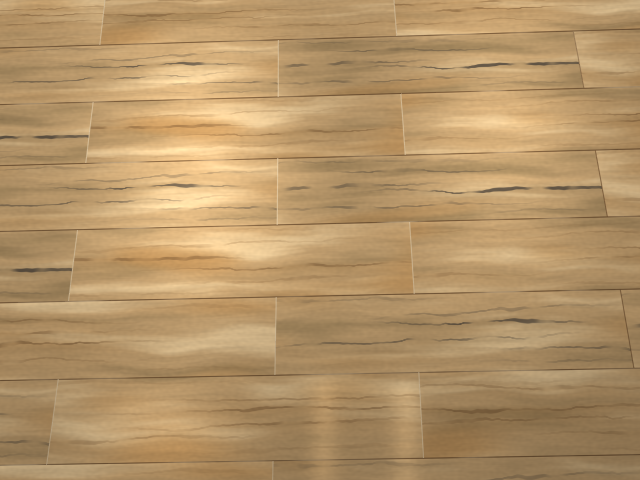
Give the GLSL for this texture, as a Shadertoy shader.

```glsl
// Wood-look floor tiles in a running bond, seen in slight perspective.
// The view is unprojected to rows and planks; each plank takes one of a few
// grain prints built from gradient noise, then joints and soft glare go on top.

#define ROW_SCALE 8.72      // rows per canvas height at the first joint
#define ROW_SHRINK 0.313    // perspective growth of rows toward the viewer
#define FIRST_JOINT 0.083   // depth of the first horizontal joint
#define BOND_SHIFT 0.4      // joint offset of every second row
#define PRINTS 7.0          // number of different grain prints
#define VEINS 6             // veins in each print
#define PLANK_ASPECT 5.0
#define JOINT_WIDTH 0.0020
#define GLARE 0.36

const vec3 TAN   = vec3(0.735, 0.603, 0.425);
const vec3 SAND  = vec3(0.850, 0.735, 0.555);
const vec3 SHADE = vec3(0.605, 0.500, 0.345);
const vec3 HONEY = vec3(0.700, 0.525, 0.315);
const vec3 BROWN = vec3(0.430, 0.310, 0.190);
const vec3 SLATE = vec3(0.270, 0.240, 0.210);
const vec3 GROUT = vec3(0.830, 0.750, 0.620);

vec2 hash2(vec2 p) {
    p = vec2(dot(p, vec2(127.1, 311.7)), dot(p, vec2(269.5, 183.3)));
    return fract(sin(p) * 43758.5);
}

float corner(vec2 cell, vec2 f, vec2 o) {
    return dot(hash2(cell + o) * 2.0 - 1.0, f - o);
}

float gradientNoise(vec2 p) {
    vec2 i = floor(p), f = p - i;
    vec2 s = f * f * f * (f * (f * 6.0 - 15.0) + 10.0);
    return mix(mix(corner(i, f, vec2(0, 0)), corner(i, f, vec2(1, 0)), s.x),
               mix(corner(i, f, vec2(0, 1)), corner(i, f, vec2(1, 1)), s.x), s.y);
}

float fbm(vec2 p) {
    float sum = 0.0, amp = 1.0;
    for (int i = 0; i < 4; i++) {
        sum += amp * gradientNoise(p);
        p = p * 2.03 + 17.3;
        amp *= 0.5;
    }
    return sum;
}

// x: dark vein line, y: soft stain beneath it
vec2 veins(vec2 g, float id) {
    vec2 result = vec2(0.0);
    float along = g.x / PLANK_ASPECT;
    for (int i = 0; i < VEINS; i++) {
        float n = float(i);
        vec2 r = hash2(vec2(id + 3.0, n * 1.7 + 5.0));
        vec2 s = hash2(vec2(n + 11.0, id * 2.3 + 1.0));
        float seed = id * 9.0 + n * 3.7;
        float level = (n + 0.3 + 0.4 * r.x) / float(VEINS);
        float path = level + (s.x - 0.7) * 0.2 * (along - 0.5)
                   + 0.09 * gradientNoise(vec2(g.x * 0.9, seed))
                   + 0.030 * gradientNoise(vec2(g.x * 4.0, seed + 0.5))
                   + 0.014 * gradientNoise(vec2(g.x * 11.0, seed + 0.8));
        float below = g.y - path;
        float reach = 1.0 - smoothstep(0.1, 0.35 + 0.35 * s.y, abs(along - r.y));
        float swell = max(gradientNoise(vec2(g.x * 1.3, seed + 7.3)), 0.0);
        float width = 0.012 + 0.055 * swell * reach;
        // The middle of the plank carries the strongest veins
        float middle = (level - 0.5) / 0.26;
        float strength = reach * (0.15 + 0.85 * exp(-middle * middle) * (0.4 + 0.6 * s.x));
        float broken = smoothstep(-0.35, 0.15, gradientNoise(vec2(g.x * 2.6, seed + 4.1)));
        float line = 1.0 - smoothstep(width * 0.5, width * 1.3, abs(below));
        float stain = exp(-abs(below) * (below > 0.0 ? 7.0 : 24.0));
        result = max(result, strength * vec2(line * broken, stain));
    }
    return result;
}

vec3 plankColor(vec2 g, float id) {
    vec2 q = g + id * vec2(13.7, 29.3);
    float warp = 0.12 * gradientNoise(q * vec2(0.8, 1.5));
    float bands = fbm(vec2(q.x * 0.28, (q.y + warp) * 2.6));
    float grain = fbm(vec2(q.x * 0.8, (q.y + warp) * 12.0) + 40.0);
    float warm = gradientNoise(q * vec2(0.4, 1.9) + 70.0);
    vec3 c = mix(TAN, SAND, smoothstep(0.0, 0.5, bands));
    c = mix(c, SHADE, smoothstep(0.0, 0.55, -bands));
    c = mix(c, HONEY, 0.7 * smoothstep(0.05, 0.45, warm));
    c *= 1.0 + 0.08 * grain;
    // Some prints carry slate veins, the others finer brown ones
    bool slate = mod(id, 3.0) < 0.5 && id < 5.5;
    vec2 v = veins(g, id);
    c = mix(c, slate ? SHADE * 0.88 : HONEY * 0.9, 0.5 * v.y);
    return mix(c, slate ? SLATE : BROWN, v.x * (slate ? 0.85 : 0.6));
}

// Lamp reflections, falloff toward the viewer, pale streaks at the near edge
float lighting(vec2 p) {
    float light = 0.955 - 0.13 * smoothstep(0.5, 1.0, p.y) - 0.06 * smoothstep(0.95, 1.33, p.x);
    for (int i = 0; i < 2; i++) {
        float n = float(i);
        vec2 lamp = (p - vec2(0.41 + 0.64 * n, 0.33 - 0.07 * n)) / vec2(0.20, 0.28);
        light += GLARE * (1.0 - 0.3 * n) * exp(-dot(lamp, lamp));
        float streak = (p.x - 0.675 - 0.17 * n) / 0.03;
        light += 0.13 * exp(-streak * streak) * smoothstep(0.76, 0.84, p.y);
    }
    vec2 nearLamp = (p - vec2(0.34, 0.89)) / vec2(0.14, 0.10);
    return light + 0.22 * exp(-dot(nearLamp, nearLamp));
}

void mainImage(out vec4 fragColor, in vec2 fragCoord) {
    float px = 1.0 / iResolution.y;
    vec2 p = vec2(fragCoord.x, iResolution.y - fragCoord.y) * px;  // y runs downward

    // Unproject to row and plank coordinates
    float axis = p.x - 0.580 + 0.012 * p.y * p.y;
    float depth = p.y + axis * (0.031 - 0.015 * p.y) - FIRST_JOINT;
    float persp = 1.0 + ROW_SHRINK * depth;
    float v = ROW_SCALE * depth / persp;
    float row = floor(v), odd = mod(row, 2.0);
    float plankLength = 0.602 + 0.19 * p.y;
    float u = axis / plankLength - BOND_SHIFT * odd;
    float plank = floor(u);
    vec2 f = vec2(u - plank, v - row);

    // Prints recur in alternate rows
    float id = mod(3.0 * floor(row / 4.0) + mix(-3.0 * plank, 2.0 + plank, odd), PRINTS);
    vec3 color = plankColor(f * vec2(PLANK_ASPECT, 1.0), id);
    color *= 0.97 + 0.06 * hash2(vec2(row, plank)).x;

    // Joints: dark and broken along rows, pale across them
    vec2 gap = min(f, 1.0 - f) * vec2(plankLength, persp * persp / ROW_SCALE);
    vec2 joint = 1.0 - smoothstep(vec2(0.5 * JOINT_WIDTH - 0.5 * px), vec2(0.5 * JOINT_WIDTH + 0.7 * px), gap);
    float worn = smoothstep(-0.1, 0.4, gradientNoise(vec2(p.x * 9.0, floor(v + 0.5) * 5.3)));
    color = mix(color, mix(BROWN * 0.9, GROUT, 0.6 * worn), 0.8 * joint.y);
    color = mix(color, mix(GROUT, BROWN, smoothstep(1.1, 1.25, p.x)), 0.65 * joint.x);

    // Light and fine surface texture
    color *= lighting(p) * (1.0 + 0.05 * gradientNoise(p * vec2(90.0, 150.0)));
    fragColor = vec4(clamp(color, 0.0, 1.0), 1.0);
}
```
